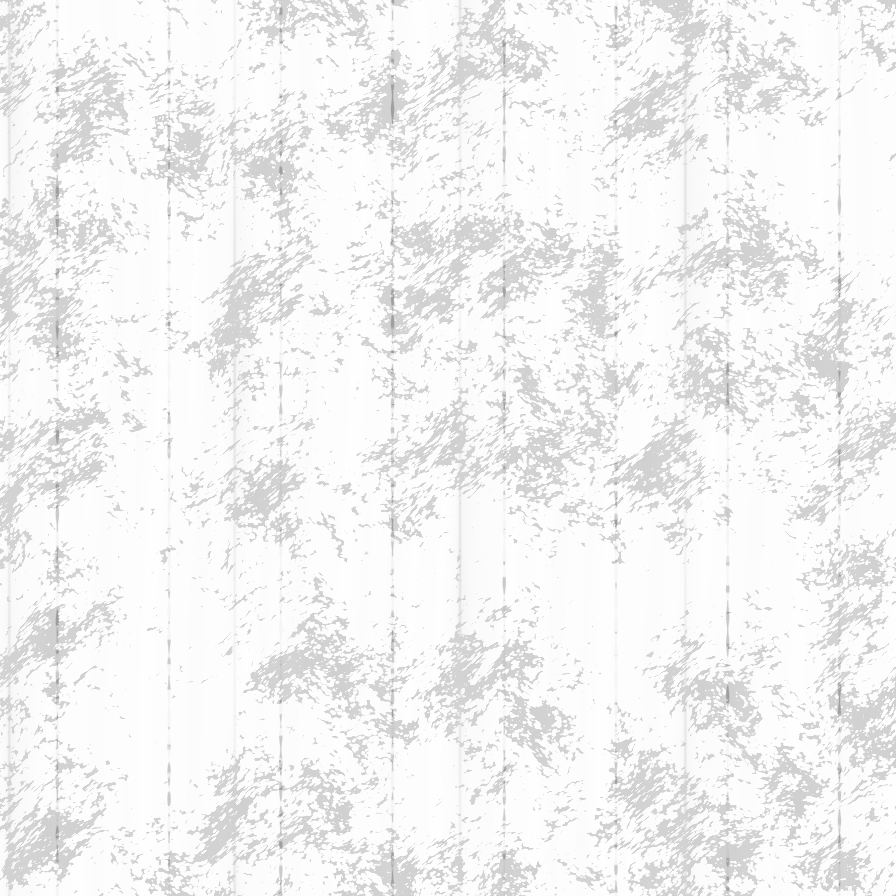
A three.js fragment shader for this texture:

```glsl
varying vec2 vUv;

vec2 hash2(vec2 p) {
  return fract(sin(vec2(dot(p, vec2(127.1, 311.7)), dot(p, vec2(269.5, 183.3)))) * 43758.55);
}

// Distance to the nearest jittered cell point
float cellular(vec2 p) {
  vec2 cell = floor(p), f = fract(p);
  float nearest = 4.0;
  for (int y = -1; y <= 1; y++) {
    for (int x = -1; x <= 1; x++) {
      vec2 offset = vec2(float(x), float(y));
      vec2 delta = offset + hash2(cell + offset) - f;
      nearest = min(nearest, dot(delta, delta));
    }
  }
  return sqrt(nearest);
}

vec2 warp(vec2 p) {
  p += 0.012 * sin(p.yx * vec2(31.0, 27.0) + vec2(0.7, 2.1));
  return p + 0.004 * sin(p.yx * vec2(97.0, 83.0) + vec2(4.0, 1.3));
}

// Broad worn areas, highest at the cell centres
float wornPatches(vec2 p) {
  return -0.50 * cellular(p * 6.5 + 3.7)
         - 0.35 * cellular(p * 14.0 + 11.2)
         - 0.25 * cellular(p * 29.0 + 5.9);
}

// Fine angular flecks, leaning slightly up to the right
float flecks(vec2 p) {
  vec2 q = vec2(p.x, 1.3 * p.y - 0.35 * p.x);
  return 0.30 * cellular(q * 47.0 + 8.3)
       + 0.40 * cellular(q * 98.0 + 2.6)
       + 0.40 * cellular(q * 195.0 + 6.1);
}

void main() {
  vec2 p = warp(vUv);

  // Evenly spaced grooves and wider board joints
  float grooveCoord = (vUv.x - 0.064) / 0.1247;
  float grooveId = floor(grooveCoord + 0.5);
  float grooveDist = abs(grooveCoord - grooveId) * 0.1247;
  float jointCoord = (vUv.x - 0.0104) / 0.2515;
  float jointId = floor(jointCoord + 0.5);
  float jointSide = (jointCoord - jointId) * 0.2515;
  float jointDist = abs(jointSide);

  // White paint with faint vertical washes
  float wash = 0.5 + 0.25 * sin(vUv.x * 61.0 + sin(vUv.y * 7.0))
                   + 0.25 * sin(vUv.x * 173.0 + 2.0 * sin(vUv.y * 5.0 + 1.0));
  float shade = 0.996 - 0.008 * wash;

  // Soft shadow beside each joint, fading along its length
  float fade = 0.55 + 0.45 * sin(vUv.y * 9.0 + jointId * 2.4);
  shade -= 0.03 * fade * exp(-jointDist / (jointSide > 0.0 ? 0.014 : 0.005));
  shade -= 0.06 * (0.4 + 0.6 * fade) * (1.0 - smoothstep(0.0005, 0.0025, jointDist));

  // Worn flecks, denser along the lines
  float wear = wornPatches(p) + flecks(p);
  wear += 0.07 * exp(-grooveDist / 0.006) + 0.10 * exp(-jointDist / 0.008);
  float worn = smoothstep(0.105, 0.205, wear);
  shade = mix(shade, 0.815 + 0.015 * wash, worn);

  // Broken dark dashes in the grooves
  float dash = cellular(vec2(vUv.y * 75.0, grooveId * 5.3))
             + 0.7 * cellular(vec2(vUv.y * 9.0, grooveId * 3.7 + 0.4));
  float grooveWidth = 0.0012 + 0.0006 * sin(vUv.y * 210.0 + grooveId * 4.0);
  float groove = 1.0 - smoothstep(grooveWidth - 0.0008, grooveWidth + 0.001, grooveDist);
  shade -= groove * (0.03 + 0.17 * smoothstep(0.72, 0.92, dash));

  gl_FragColor = vec4(vec3(shade), 1.0);
}
```
